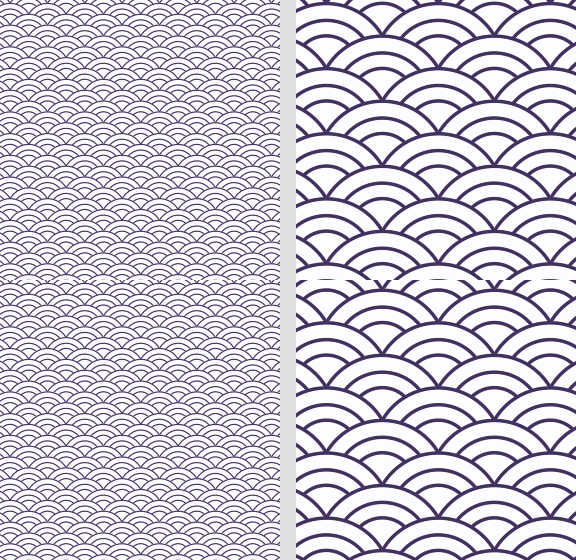
Left, the full canvas; right, a detail of the centre.
This pattern is drawn by a WebGL 2 fragment shader. Its source:

```glsl
#version 300 es
precision highp float;
// Overlapping wave scales: rows of three concentric violet arcs on white, in square panels.

#define SCALES_ACROSS 7.5    // scales per canvas width
#define COLUMN_SHIFT 0.771   // centre of the first even-row scale, in scale widths
#define ROW_PITCH 0.2906     // distance between rows, in scale widths
#define FIRST_APEX -0.199    // top of row zero below the panel's upper edge
#define OUTER_RADIUS 0.5774
#define MIDDLE_RADIUS 0.427
#define INNER_RADIUS 0.289
#define LINE_HALF 0.0156     // half the line width
#define EDGE_SOFTNESS 0.62   // edge smoothing, in pixels
#define PAPER vec3(0.992, 0.990, 1.0)
#define INK vec3(0.26, 0.19, 0.37)

uniform vec2 u_resolution;
out vec4 fragColor;

// Coverage of one circular line
float ring(float dist, float radius, float soft) {
    return 1.0 - smoothstep(LINE_HALF - soft, LINE_HALF + soft, abs(dist - radius));
}

// Distance to the centre of the nearest scale in a row; odd rows move half a scale
float scaleDistance(vec2 p, float row) {
    float x = p.x - COLUMN_SHIFT - 0.5 * mod(row, 2.0);
    float centreY = FIRST_APEX + row * ROW_PITCH + OUTER_RADIUS;
    return length(vec2(fract(x + 0.5) - 0.5, p.y - centreY));
}

// Paint the rows from back to front, each disc hiding the lines behind it
float waveLines(vec2 p, float soft) {
    float frontRow = floor((p.y - FIRST_APEX) / ROW_PITCH) + 1.0;
    float ink = 0.0;
    for (int i = 4; i >= 0; i--) {
        float dist = scaleDistance(p, frontRow - float(i));
        float disc = 1.0 - smoothstep(OUTER_RADIUS - soft, OUTER_RADIUS + soft, dist);
        float arcs = max(ring(dist, OUTER_RADIUS, soft),
                     max(ring(dist, MIDDLE_RADIUS, soft), ring(dist, INNER_RADIUS, soft)));
        ink = max(ink * (1.0 - disc), arcs);
    }
    return ink;
}

void main() {
    // Scale-width units, y running down and restarting at each square panel
    vec2 uv = vec2(gl_FragCoord.x, u_resolution.y - gl_FragCoord.y) / u_resolution.x;
    vec2 p = vec2(uv.x, fract(uv.y)) * SCALES_ACROSS;
    float soft = EDGE_SOFTNESS * SCALES_ACROSS / u_resolution.x;

    fragColor = vec4(mix(PAPER, INK, waveLines(p, soft)), 1.0);
}
```
